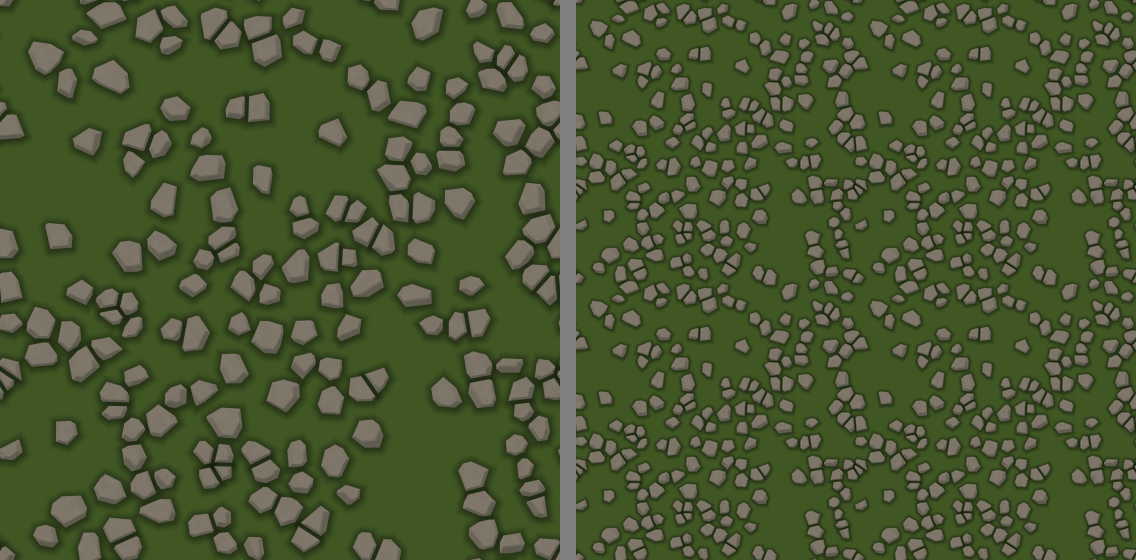
Left, the tile; right, the same tile 2 across and 2 down.
Give the GLSL for this texture, as a WebGL 1 fragment shader.

```glsl
precision highp float;
// Tiling field of flat grass strewn with clusters of chipped, bevelled stones.

uniform vec2 u_resolution;

// Lengths below are in cells; the canvas is GRID cells wide.
const float GRID = 18.0;
const float CLUMP = 3.0;             // cells per patch of equal density
const float SPARSE = 0.32;           // share of filled cells in thin patches
const float DENSE = 0.76;            // share of filled cells in thick patches
const float JITTER = 0.84;
const float RADIUS_MIN = 0.31;
const float RADIUS_MAX = 0.51;
const float STRETCH = 1.32;
const float REACH = 0.68;            // farthest a corner may lie from its centre
const float HALF_GAP = 0.065;
const float TOP_HEIGHT = 0.11;
const float SHADOW_WIDTH = 0.30;
const float SHADOW_STRENGTH = 0.42;
const vec2 SHADOW_SHIFT = vec2(0.015, -0.035);
const vec2 LIGHT = vec2(-0.35, 0.94);
const float GRAIN = 0.018;
const int SIDES = 7;
const float TAU = 6.2831853;

const vec3 GRASS = vec3(0.25, 0.34, 0.14);
const vec3 STONE_TOP = vec3(0.495, 0.463, 0.412);
const vec3 STONE_SHADE = vec3(0.37, 0.355, 0.31);

struct Stone {
  float edge;      // signed distance to the outline
  float shadow;    // the same for the shifted shadow
  float height;    // height of the lowest facet here
  float tone;      // brightness of that facet
};

// Sineless hash of a lattice point that wraps after a period.
vec3 hash3(vec2 point, float period, float salt) {
  vec2 p = floor(mod(point + 0.5, period)) + salt * 19.7;
  vec3 q = fract(p.xyx * vec3(0.1031, 0.1030, 0.0973));
  q += dot(q, q.yxz + 33.33);
  return fract((q.xxy + q.yzz) * q.zyx);
}

float wrappedNoise(vec2 p, float period) {
  vec2 i = floor(p), f = fract(p);
  f *= f * (3.0 - 2.0 * f);
  float low = mix(hash3(i, period, 9.0).x, hash3(i + vec2(1, 0), period, 9.0).x, f.x);
  float high = mix(hash3(i + vec2(0, 1), period, 9.0).x, hash3(i + 1.0, period, 9.0).x, f.x);
  return mix(low, high, f.y);
}

vec2 stoneCentre(vec2 cell) {
  return cell + 0.5 + JITTER * (hash3(cell, GRID, 0.0).xy - 0.5);
}

bool hasStone(vec2 cell) {
  vec2 patchId = floor(mod(cell + 0.5, GRID) / CLUMP);
  float density = mix(SPARSE, DENSE, hash3(patchId, GRID / CLUMP, 5.0).x);
  return hash3(cell, GRID, 0.0).z < density;
}

// Trims the stone by a straight side and bevels the rim along it.
void cutSide(inout Stone stone, vec2 q, vec2 normal, float offset, float slope, float pixel) {
  float d = dot(q, normal) - offset;
  float facet = -d * slope;
  float facetTone = smoothstep(-0.9, 0.5, dot(normal, LIGHT));
  stone.tone = mix(facetTone, stone.tone,
                   smoothstep(-pixel, pixel, facet - stone.height));
  stone.height = min(stone.height, facet);
  stone.edge = max(stone.edge, d);
  stone.shadow = max(stone.shadow, d - dot(SHADOW_SHIFT, normal));
}

Stone carveStone(vec2 cell, vec2 p, float pixel) {
  vec2 centre = stoneCentre(cell);
  vec2 q = p - centre;
  Stone stone = Stone(length(q) - REACH, length(q - SHADOW_SHIFT) - REACH, TOP_HEIGHT, 1.0);

  // Irregular polygon around a randomly turned ellipse.
  vec3 shape = hash3(cell, GRID, 1.0);
  float radius = mix(RADIUS_MIN, RADIUS_MAX, shape.x);
  float stretch = mix(1.0, STRETCH, shape.y);
  for (int k = 0; k < SIDES; k++) {
    vec3 rnd = hash3(cell, GRID, 11.0 + float(k));
    float angle = TAU * (float(k) + 0.8 * rnd.x) / float(SIDES);
    float support = radius * length(vec2(cos(angle) * stretch, sin(angle) / stretch));
    float turned = angle + TAU * shape.z;
    cutSide(stone, q, vec2(cos(turned), sin(turned)),
            support * mix(0.82, 1.1, rnd.y), mix(0.5, 1.8, rnd.z), pixel);
  }

  // Straight gaps towards the neighbouring stones.
  for (int y = -1; y <= 1; y++) {
    for (int x = -1; x <= 1; x++) {
      vec2 other = cell + vec2(x, y);
      if ((x == 0 && y == 0) || !hasStone(other)) continue;
      vec2 away = stoneCentre(other) - centre;
      float span = max(length(away), 0.001);
      cutSide(stone, q, away / span, 0.5 * span - HALF_GAP, 1.5, pixel);
    }
  }
  return stone;
}

void main() {
  vec2 p = gl_FragCoord.xy / u_resolution * GRID;
  float pixel = GRID / min(u_resolution.x, u_resolution.y);
  float grain = GRAIN * (wrappedNoise(p * 6.0, GRID * 6.0) - 0.5);
  float daylight = 1.0;
  float coverage = 0.0;
  vec3 rock = STONE_TOP;

  for (int y = -1; y <= 1; y++) {
    for (int x = -1; x <= 1; x++) {
      vec2 cell = floor(p) + vec2(x, y);
      if (!hasStone(cell)) continue;
      Stone stone = carveStone(cell, p, pixel);
      daylight *= 1.0 - SHADOW_STRENGTH * (1.0 - smoothstep(-0.08, SHADOW_WIDTH, stone.shadow));
      float inside = 1.0 - smoothstep(-0.7 * pixel, 0.7 * pixel, stone.edge);
      if (inside > coverage) {
        coverage = inside;
        rock = mix(STONE_SHADE, STONE_TOP, stone.tone) + grain;
      }
    }
  }
  gl_FragColor = vec4(mix(GRASS * daylight, rock, coverage), 1.0);
}
```
